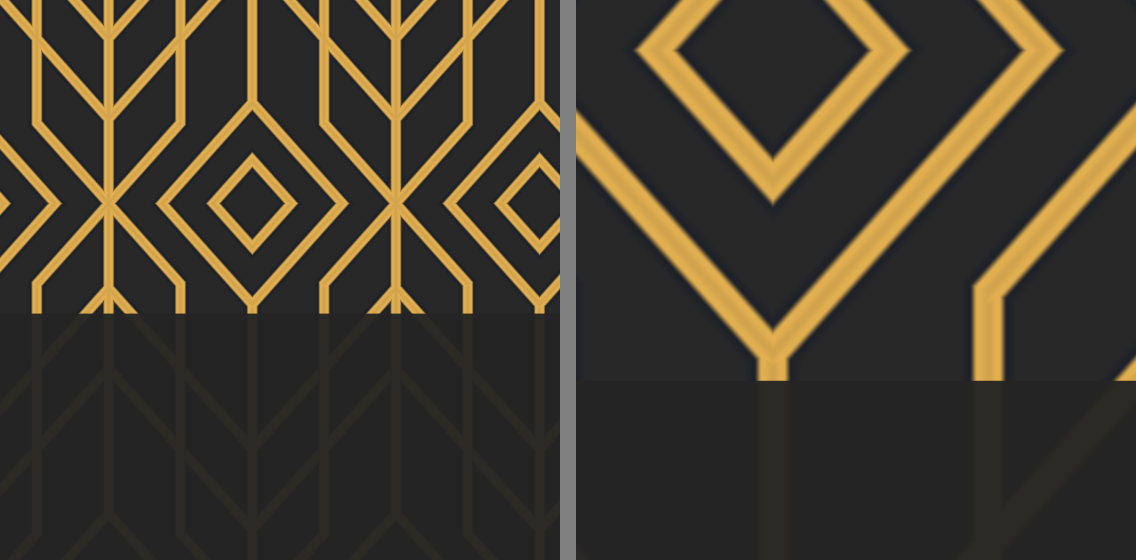
Left: the whole. Right: its middle third, enlarged.
A Shadertoy shader for this pattern:

```glsl
// Gold art deco lattice of nested diamonds and chevrons on charcoal, lower band dimmed.
#define HALF_CELL vec2(0.2565, 0.7331)    // half-drop step of the lattice
#define CENTER vec2(0.4505, 0.6367)       // middle of one diamond
#define SLOPE 1.12                        // rise over run of the diagonals
#define HALF_WIDTH 0.0088
#define SOFTNESS 0.0024
#define BAND_TOP 0.4400                   // height of the dimmed band
#define GOLD_CORE vec3(0.820, 0.640, 0.300)
#define GOLD_RIM vec3(0.885, 0.685, 0.312)
#define CHARCOAL vec3(0.157, 0.157, 0.155)
#define HALO vec3(0.100, 0.118, 0.155)
#define DIM_GROUND vec3(0.141, 0.141, 0.140)
#define DIM_LINE vec3(0.171, 0.163, 0.145)

// Triangle wave: distance to the nearest multiple of twice the half period.
vec2 mirrorRepeat(vec2 p, vec2 halfPeriod) {
    return abs(mod(p + halfPeriod, 2.0 * halfPeriod) - halfPeriod);
}

// Signed distance to a slanted stroke along v + SLOPE * u = level.
float slantStroke(float slant, float level) {
    return abs(slant - level) / length(vec2(1.0, SLOPE)) - HALF_WIDTH;
}

float uprightStroke(float u, float position) {
    return abs(u - position) - HALF_WIDTH;
}

float latticeDistance(vec2 p) {
    vec2 q = mirrorRepeat(p - CENTER, HALF_CELL);

    // Half-turn symmetry swaps the diamond and star columns.
    float starLevel = SLOPE * HALF_CELL.x;
    if (q.y + SLOPE * q.x > 0.5 * (HALF_CELL.y + starLevel)) q = HALF_CELL - q;
    float slant = q.y + SLOPE * q.x;
    float side = 0.5 * HALF_CELL.x;
    float diamondTip = 0.1802;

    // Nested diamonds and the long zigzag.
    float d = min(slantStroke(slant, 0.0780), slantStroke(slant, diamondTip));
    d = min(d, slantStroke(slant, starLevel + 0.1510));

    // Star arms that bend into the side uprights.
    d = min(d, max(slantStroke(slant, starLevel), side - HALF_WIDTH - q.x));
    d = min(d, max(uprightStroke(q.x, side), 0.5 * starLevel - q.y));

    // Uprights through the star and out of the diamond tip.
    d = min(d, uprightStroke(q.x, HALF_CELL.x));
    return min(d, max(uprightStroke(q.x, 0.0), diamondTip - q.y));
}

void mainImage(out vec4 fragColor, in vec2 fragCoord) {
    vec2 p = fragCoord / iResolution.xy;
    float pixel = 1.0 / iResolution.y;
    float soft = max(SOFTNESS, 0.75 * pixel);

    float d = latticeDistance(p);
    float ink = 1.0 - smoothstep(-soft, soft, d);

    // Bright band: lighter rims, with a faint cool shadow beside each stroke.
    float shadow = 1.0 - smoothstep(0.002, 0.009, d);
    vec3 ground = mix(CHARCOAL, HALO, 0.75 * shadow);
    vec3 gold = mix(GOLD_CORE, GOLD_RIM, smoothstep(-0.0085, -0.0035, d));
    vec3 bright = mix(ground, gold, ink);

    // Dimmed band keeps the same lattice as a ghost.
    vec3 dim = mix(DIM_GROUND, DIM_LINE, ink);
    float lit = smoothstep(-0.75 * pixel, 0.75 * pixel, p.y - BAND_TOP);

    fragColor = vec4(mix(dim, bright, lit), 1.0);
}
```
